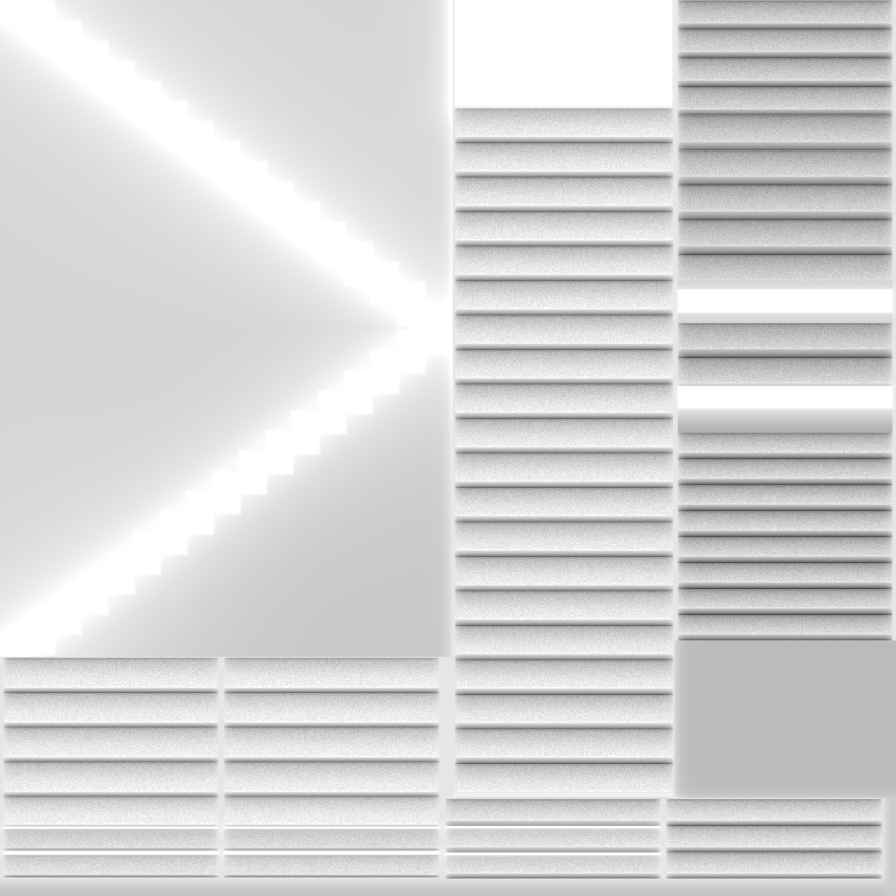
Reproduce this texture map procedurally as a WebGL 2 fragment shader.

```glsl
#version 300 es
precision highp float;
// Greyscale panel map: glowing stepped chevron, stacked louvre slats and lit strips.
uniform vec2 u_resolution;
out vec4 fragColor;

float hash(vec2 p) {
  vec3 q = fract(vec3(p.xyx) * 0.1031);
  q += dot(q, q.yzx + 33.33);
  return fract((q.x + q.y) * q.z);
}

// Signed distance to a rectangle given as left, top, right, bottom
float boxDistance(vec2 p, vec4 r) {
  vec2 d = abs(p - 0.5 * (r.xy + r.zw)) - 0.5 * (r.zw - r.xy);
  return length(max(d, 0.0)) + min(max(d.x, d.y), 0.0);
}

float cover(float d) { return 1.0 - smoothstep(-0.8, 0.8, d); }

float segmentDistance(vec2 p, vec2 a, vec2 b) {
  vec2 ab = b - a;
  return length(p - a - ab * clamp(dot(p - a, ab) / dot(ab, ab), 0.0, 1.0));
}

// Stack of count slats: shaded face, bright rim, dark ledge and seam
float slats(float base, vec2 p, vec4 r, float count, vec2 tone, float ledge) {
  float pitch = (r.w - r.y) / count;
  float t = mod(p.y - r.y, pitch);
  float rim = pitch - ledge;
  float face = mix(tone.x, tone.y, smoothstep(-3.0, 0.72 * pitch, t));
  face += 0.07 * (hash(floor(p)) - 0.5) + 0.06 * exp(-abs(t - rim + 1.0));
  float lip = mix(tone.y - 0.06, tone.x - 0.13, clamp((t - rim) / ledge, 0.0, 1.0));
  float v = mix(face, lip, smoothstep(rim - 0.7, rim + 0.7, t));
  v -= 0.22 * exp(-min(t, pitch - t) / 1.3);
  float side = min(p.x - r.x, r.z - p.x);
  v = mix(v, 0.93, 0.65 * exp(-max(side, 0.0) / 3.0));
  return mix(base, v, cover(boxDistance(p, r)));
}

// Plain field lit by a chevron of overlapping blocks
float chevron(vec2 p) {
  vec2 tip = vec2(376.0, 281.0);
  float d = min(segmentDistance(p, tip, vec2(0.0, -2.0)),
                segmentDistance(p, tip, vec2(0.0, 564.0)));
  float v = 0.835 - 0.055 * smoothstep(150.0, 560.0, p.y) * smoothstep(0.0, 300.0, p.x);
  float glow = 0.13 * exp(-max(d - 14.0, 0.0) / 24.0) + 0.05 * exp(-d / 70.0);
  v += glow + 0.12 * exp(-max(388.0 - p.x, 0.0) / 5.0);
  v += 0.12 * exp(-max(boxDistance(p, vec4(390, 0, 577, 92)), 0.0) / 16.0);
  float k = floor((386.7 - p.x) / 22.67);
  for (float i = -1.0; i <= 1.0; i++) {
    float n = max(k + i, 0.0);
    float right = 386.7 - 22.67 * n;
    float drop = abs(p.y - 281.0) - 3.7 - 17.2 * n;
    float block = max(abs(p.x - right + 11.3) - 11.4, abs(drop) - 18.0);
    v = mix(v, 1.0, 1.0 - smoothstep(-1.0, 2.5, block));
  }
  return min(v, 1.0);
}

float litStrip(float base, vec2 p, vec4 r) {
  float d = boxDistance(p, r);
  base += (1.0 - base) * 0.5 * exp(-max(d, 0.0) / 2.5);
  return mix(base, 1.0, cover(d));
}

void main() {
  // Layout grid of 768 units, y measured downward
  vec2 p = gl_FragCoord.xy / u_resolution * 768.0;
  p.y = 768.0 - p.y;

  // Gutters and plain areas
  float v = mix(0.9, 0.77, smoothstep(750.0, 766.0, p.y));
  v = mix(v, 0.8, smoothstep(755.0, 764.0, p.x) * step(683.0, p.y));
  v = mix(v, chevron(p), cover(boxDistance(p, vec4(-9, -9, 388, 563))));
  float plain = 0.735 + 0.12 * exp(-max(p.x - 578.0, 0.0) / 5.0)
              + 0.08 * exp(-max(684.0 - p.y, 0.0) / 4.0);
  v = mix(v, plain, cover(boxDistance(p, vec4(578, 549, 780, 684))));

  // Centre column
  v = slats(v, p, vec4(390, 93, 577, 684), 20.0, vec2(0.73, 0.92), 5.0);
  v = mix(v, 0.94, cover(boxDistance(p, vec4(388, 679, 577, 684))));
  v = litStrip(v, p, vec4(390, -9, 576, 91));

  // Right column: three pitches broken by lit strips
  vec2 dim = vec2(0.65, 0.82);
  v = slats(v, p, vec4(581, 0.5, 765, 99), 4.0, dim, 5.0);
  v = slats(v, p, vec4(581, 99, 765, 129), 1.0, dim, 7.0);
  v = slats(v, p, vec4(581, 129, 765, 248), 4.0, dim, 7.0);
  v = mix(v, 0.84, cover(boxDistance(p, vec4(581, 240, 765, 277))));
  v = slats(v, p, vec4(581, 277, 765, 336), 2.0, dim, 7.0);
  v = mix(v, mix(0.86, 0.7, smoothstep(350.0, 371.0, p.y)),
          cover(boxDistance(p, vec4(581, 345, 765, 371))));
  v = slats(v, p, vec4(581, 371, 765, 549), 8.0, vec2(0.64, 0.84), 5.0);
  v = litStrip(v, p, vec4(581, 248, 765, 268));
  v = litStrip(v, p, vec4(581, 331, 765, 350));

  // Bottom row: two tall panels, then two short ones
  for (float i = 0.0; i < 2.0; i++) {
    vec4 tall = vec4(3.0 + 189.0 * i, 564, 187.0 + 189.5 * i, 683);
    v = slats(v, p, tall, 4.0, vec2(0.76, 0.93), 4.0);
    v = slats(v, p, vec4(tall.x, 683, tall.z, 709), 1.0, vec2(0.78, 0.93), 2.0);
    v = slats(v, p, vec4(tall.x, 710, tall.z, 729), 1.0, vec2(0.73, 0.85), 2.0);
    v = slats(v, p, vec4(tall.x, 733, tall.z, 752), 1.0, vec2(0.76, 0.88), 2.0);
    v = litStrip(v, p, vec4(tall.x, 708.5, tall.z, 710.5));
    v = litStrip(v, p, vec4(tall.x, 730, tall.z, 732));
    vec4 low = vec4(382.0 + 189.0 * i, 685, 566.0 + 190.0 * i, 753);
    v = slats(v, p, low, 3.0, vec2(0.72, 0.88), 4.0);
  }
  v = litStrip(v, p, vec4(382, 708, 566, 710));
  v = litStrip(v, p, vec4(382, 731, 566, 733));
  fragColor = vec4(vec3(clamp(v, 0.0, 1.0)), 1.0);
}
```
